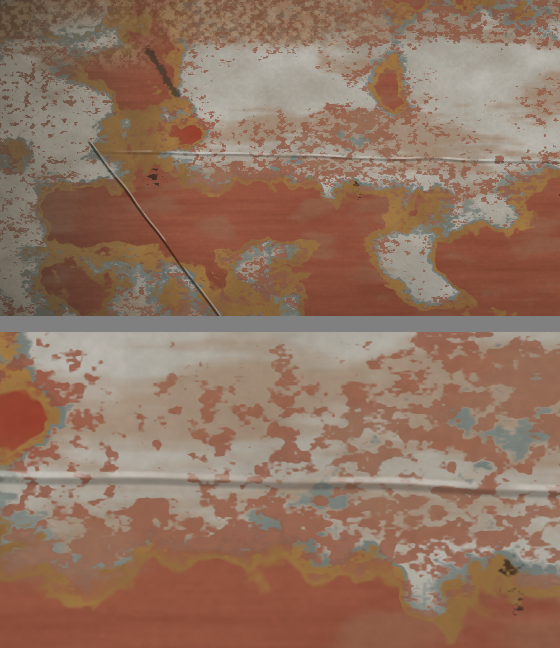
Top: the whole. Bottom: its middle third, enlarged.
This texture is drawn by a Shadertoy shader. Its source:

```glsl
float hash(vec2 p) {
    return fract(sin(dot(p, vec2(127.1, 311.7))) * 43758.5453);
}

float noise(vec2 p) {
    vec2 i = floor(p), f = fract(p);
    f = f * f * (3.0 - 2.0 * f);
    return mix(mix(hash(i), hash(i + vec2(1, 0)), f.x),
               mix(hash(i + vec2(0, 1)), hash(i + vec2(1, 1)), f.x), f.y);
}

float fbm(vec2 p) {
    float sum = 0.0, amp = 0.5;
    for (int i = 0; i < 5; i++) {
        sum += amp * noise(p);
        p = mat2(1.6, 1.2, -1.2, 1.6) * p + 7.3;
        amp *= 0.5;
    }
    return sum / 0.97;
}

// Octaves kept unrotated so that stretched grain stays horizontal
float grain(vec2 p) {
    return 0.5 * noise(p) + 0.3 * noise(p * 2.1 + 5.0) + 0.2 * noise(p * 4.3 + 9.0);
}

float blob(vec2 p, vec2 centre, vec2 radius) {
    vec2 d = (p - centre) / radius;
    return exp(-dot(d, d));
}

// x: signed distance across the segment, y: distance to it
vec2 segment(vec2 p, vec2 a, vec2 b) {
    vec2 d = b - a, q = p - a;
    float t = clamp(dot(q, d) / dot(d, d), 0.0, 1.0);
    return vec2((q.x * d.y - q.y * d.x) / length(d), length(q - d * t));
}

// Height of the surviving paint layers
float paintCover(vec2 p) {
    vec2 warp = vec2(fbm(p * 7.0), fbm(p * 7.0 + 31.0)) - 0.5;
    float cover = 0.47 + 0.75 * (fbm(p * vec2(4.6, 5.6) + warp * 1.2 + 2.0) - 0.5);
    cover += 0.17 * smoothstep(0.34, 0.50, p.y) * smoothstep(1.0, 0.8, p.y);
    cover += 0.10 * blob(p, vec2(0.92, 0.66), vec2(0.3, 0.22));
    cover += 0.07 * blob(p, vec2(1.5, 0.65), vec2(0.3, 0.3));
    cover += 0.06 * smoothstep(0.8, 0.95, p.y) + 0.06 * smoothstep(0.6, 0.1, p.x);
    cover += 0.18 * blob(p, vec2(1.58, 0.31), vec2(0.17, 0.09));
    cover += 0.17 * blob(p, vec2(1.25, 0.20), vec2(0.09, 0.08));
    cover += 0.17 * blob(p, vec2(1.38, 0.08), vec2(0.10, 0.06));
    cover += 0.11 * blob(p, vec2(0.72, 0.17), vec2(0.18, 0.13));
    cover -= 0.28 * blob(p, vec2(0.35, 0.77), vec2(0.16, 0.06));
    cover -= 0.36 * blob(p, vec2(1.24, 0.76), vec2(0.08, 0.16));
    cover -= 0.22 * blob(p, vec2(0.62, 0.58), vec2(0.07, 0.045));
    cover -= 0.13 * blob(p, vec2(1.02, 0.25), vec2(0.2, 0.12));
    return cover + 0.07 * (grain(p * vec2(28, 36)) - 0.5);
}

void mainImage(out vec4 fragColor, in vec2 fragCoord) {
    vec2 p = fragCoord / iResolution.y;
    float cover = paintCover(p);
    float chips = grain(p * vec2(58, 84));
    float wear = fbm(p * vec2(4.5, 10.0) + 12.0);
    float streaks = grain(p * vec2(5, 55));

    // Bare red primer, dusty in places
    vec3 red = mix(vec3(0.48, 0.25, 0.185), vec3(0.62, 0.37, 0.28), 0.5 * streaks + 0.5 * wear);
    red = mix(red, vec3(0.56, 0.46, 0.37), 0.35 * smoothstep(0.5, 0.7, fbm(p * vec2(6, 14) + 40.0)));
    red = mix(red, vec3(0.58, 0.21, 0.14), 0.7 * blob(p, vec2(0.62, 0.58), vec2(0.1, 0.06)));

    // Ochre, blue grey and pale coats exposed in steps
    vec3 ochre = mix(vec3(0.50, 0.37, 0.23), vec3(0.67, 0.50, 0.28), fbm(p * 9.0));
    vec3 grey = mix(vec3(0.41, 0.44, 0.42), vec3(0.53, 0.55, 0.52), fbm(p * 14.0));
    vec3 pale = mix(vec3(0.59, 0.56, 0.51), vec3(0.75, 0.74, 0.71), fbm(p * vec2(7, 11) + 4.0));
    pale = mix(pale, vec3(0.60, 0.50, 0.41), 0.75 * smoothstep(0.47, 0.68, wear + 0.2 * (streaks - 0.5)));
    vec3 col = mix(red, ochre, smoothstep(0.455, 0.485, cover));
    col = mix(col, grey, smoothstep(0.525, 0.555, cover + 0.10 * (chips - 0.5)));
    col = mix(col, pale, smoothstep(0.56, 0.60, cover + 0.14 * (chips - 0.5)));

    // Small flakes lost from the upper coats
    float limit = 0.62 - 0.70 * (wear - 0.46) + 0.2 * smoothstep(0.68, 0.85, cover);
    limit -= 0.08 * blob(p, vec2(0.9, 0.43), vec2(0.9, 0.08));
    float coat = smoothstep(0.47, 0.53, cover);
    float lost = smoothstep(limit - 0.06, limit + 0.07, chips) * coat;
    col = mix(col, mix(red, vec3(0.58, 0.45, 0.36), 0.2), 0.8 * lost);

    // Rusty stipple along the top
    float rust = smoothstep(0.80, 0.95, p.y + 0.3 * (wear - 0.5)) * smoothstep(1.4, 0.9, p.x);
    vec3 stipple = mix(vec3(0.50, 0.35, 0.26), vec3(0.66, 0.54, 0.42),
                       smoothstep(0.35, 0.65, grain(p * 75.0)));
    col = mix(col, stipple, 0.7 * rust);

    // Horizontal seam with a broken highlight
    float seam = p.y - 0.533 + 0.024 * p.x - 0.006 * (noise(vec2(p.x * 8.0, 3.0)) - 0.5);
    float seamFade = smoothstep(0.25, 0.7, p.x) * smoothstep(0.25, 0.65, noise(p * vec2(26, 3)));
    col = mix(col, vec3(0.80, 0.78, 0.75), 0.65 * seamFade * smoothstep(0.005, 0.001, abs(seam)));
    col *= 1.0 - 0.22 * smoothstep(0.006, 0.001, abs(seam + 0.007)) * smoothstep(0.2, 0.6, p.x);

    // Diagonal crease: dark groove beside a lit edge
    vec2 crease = segment(p, vec2(0.29, 0.54), vec2(0.70, -0.01));
    crease.x += 0.006 * (noise(p * 12.0) - 0.5);
    float nearCrease = smoothstep(0.02, 0.01, crease.y);
    col *= 1.0 - 0.45 * nearCrease * smoothstep(0.006, 0.001, abs(crease.x));
    float edge = smoothstep(0.004, 0.001, abs(crease.x + 0.006)) * smoothstep(0.3, 0.6, noise(p * 18.0));
    col = mix(col, vec3(0.76, 0.73, 0.68), 0.6 * nearCrease * edge);

    // Dark gouge and small burnt spots
    float ragged = 0.024 * (chips - 0.5);
    float gouge = segment(p, vec2(0.47, 0.84), vec2(0.56, 0.70)).y + ragged;
    col = mix(col, vec3(0.27, 0.22, 0.18), 0.75 * smoothstep(0.015, 0.005, gouge));
    for (int i = 0; i < 3; i++) {
        float k = float(i);
        vec2 d = p - vec2(0.49 + 0.645 * k, 0.44 - 0.035 * k);
        float spot = length(d * vec2(1.2, 0.8)) + 3.0 * ragged + 0.006 * k;
        col = mix(col, vec3(0.19, 0.15, 0.13), 0.75 * smoothstep(0.018, 0.008, spot));
    }

    // Uneven light, dimmer and greener to the left
    float light = mix(0.70, 1.0, smoothstep(-0.1, 0.7, p.x));
    light *= 1.0 - 0.10 * smoothstep(0.75, 1.05, p.y) - 0.14 * smoothstep(0.3, -0.05, p.y);
    col *= light * (0.96 + 0.08 * grain(p * 110.0));
    col = mix(col, dot(col, vec3(0.4, 0.5, 0.1)) * vec3(1.10, 1.0, 0.84), 0.35 * smoothstep(0.6, 0.0, p.x));
    fragColor = vec4(clamp(col, 0.0, 1.0), 1.0);
}
```
